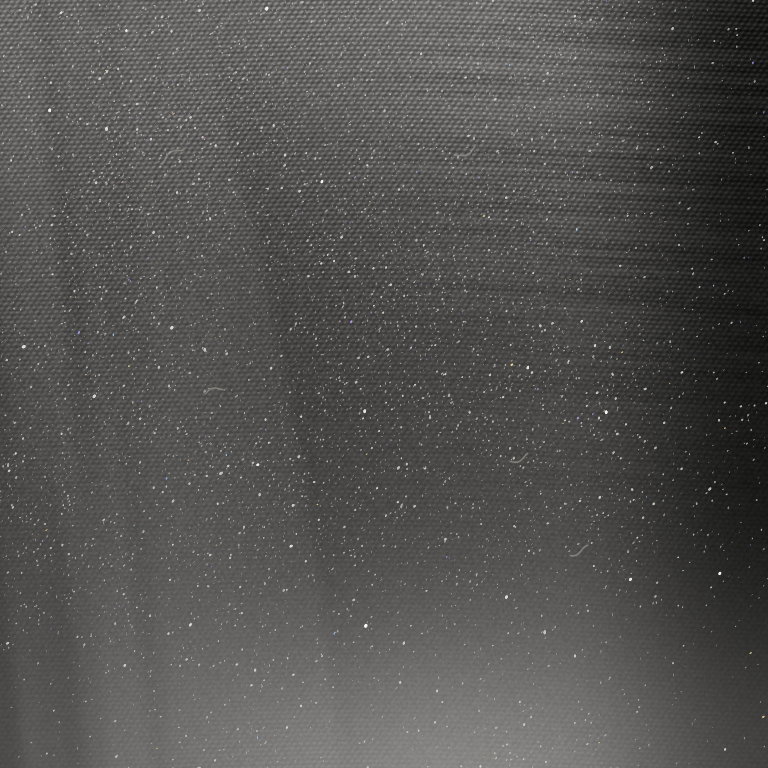
Write a Shadertoy shader that draws this texture.

```glsl
// Dusty dark woven cloth under uneven light, with soft folds running down it.
// A sheared sine weave is lit by broad glows; cellular layers scatter slanted
// glinting specks, and a short loop adds a few curled fibres.

const vec3  CLOTH_TINT   = vec3(1.008, 1.0, 0.982);
const float CLOTH_LEVEL  = 0.278;
const float TOP_GLOW     = 0.165;
const float BOTTOM_GLOW  = 0.270;
const float EDGE_SHADE   = 0.66;
const vec2  WEAVE_COUNT  = vec2(122.0, 168.0);
const float WEAVE_DEPTH  = 0.120;
const float GRAIN_DEPTH  = 0.085;
const float SPECK_ANGLE  = 1.0;
const int   FIBRE_COUNT  = 5;
const float FIBRE_WIDTH  = 0.0009;
const float TAU          = 6.2831853;

vec3 hash3(vec2 p) {
    vec3 q = fract(vec3(p.xyx) * vec3(0.1031, 0.1030, 0.0973));
    q += dot(q, q.yxz + 33.33);
    return fract((q.xxy + q.yzz) * q.zyx);
}

float valueNoise(vec2 p) {
    vec2 i = floor(p), f = fract(p);
    f = f * f * (3.0 - 2.0 * f);
    float low  = mix(hash3(i).x, hash3(i + vec2(1, 0)).x, f.x);
    float high = mix(hash3(i + vec2(0, 1)).x, hash3(i + vec2(1, 1)).x, f.x);
    return mix(low, high, f.y);
}

mat2 rotation(float a) {
    return mat2(cos(a), -sin(a), sin(a), cos(a));
}

float glow(vec2 p, vec2 centre, vec2 spread) {
    vec2 d = (p - centre) / spread;
    return exp(-dot(d, d));
}

// Broad light, the central crease and the streaked folds at the left
float clothLight(vec2 p) {
    float drop = 1.0 - p.y;
    float light = CLOTH_LEVEL;
    light += TOP_GLOW * glow(p, vec2(0.60, 1.02), vec2(0.36, 0.27));
    light += 0.10 * glow(p, vec2(0.05, 0.98), vec2(0.28, 0.28));
    light += BOTTOM_GLOW * glow(p, vec2(0.57, -0.05), vec2(0.46, 0.25));
    light += 0.05 * glow(p, vec2(0.22, 0.40), vec2(0.14, 0.40));

    float crease = p.x - (0.25 + 0.29 * drop - 0.10 * drop * drop);
    float creaseFade = smoothstep(0.0, 0.2, drop) * (1.0 - 0.5 * drop);
    light -= 0.045 * creaseFade * smoothstep(-0.012, 0.016, crease) * exp(-max(crease, 0.0) / 0.12);

    float across = p.x - 0.10 * drop;
    float streak = valueNoise(vec2(across * 36.0, p.y * 1.5)) - 0.5;
    light += 0.075 * streak * (1.0 - smoothstep(0.05, 0.30, p.x));

    float shade = smoothstep(0.72, 1.0, p.x) * (0.50 + 0.50 * smoothstep(0.02, 0.40, p.y));
    return light * (1.0 - EDGE_SHADE * shade);
}

// Slanted weave with bowed rows, plus uneven bright threads at upper right
float weave(vec2 p) {
    vec2 w = p;
    w.y += 0.05 * (p.x - 0.45) * (p.x - 0.45) + 0.002 * sin(p.x * 9.0);
    w *= WEAVE_COUNT;
    float row = sin(TAU * w.y);
    float knot = sin(TAU * (w.x - 0.5 * w.y));
    float threads = valueNoise(vec2(p.x * 5.0, w.y * 0.8)) - 0.5;
    float upper = smoothstep(0.15, 0.95, p.y);
    float strength = mix(0.14, 1.0, upper) * mix(0.7, 1.2, valueNoise(p * 7.0));
    float threadMask = upper * smoothstep(0.3, 0.8, p.x);
    return strength * (0.50 * row + 0.48 * knot + 0.25 * row * knot) + 0.8 * threads * threadMask;
}

// One slanted speck per occupied cell: tint in rgb, coverage in a
vec4 specks(vec2 p, float cells, float density, float size, float turn, float colourShare) {
    vec2 g = rotation(turn) * p * cells + 17.0 * turn;
    vec2 id = floor(g);
    vec3 place = hash3(id), look = hash3(id + 71.3);
    vec2 d = rotation(SPECK_ANGLE - turn + 1.1 * (look.x - 0.5)) * (fract(g) - 0.25 - 0.5 * place.xy) / cells;
    d.y /= mix(0.35, 0.8, look.y);
    float radius = size * mix(0.55, 1.0, look.z);
    float soft = 0.6 / iResolution.y;
    float cover = 1.0 - smoothstep(radius - soft, radius + soft, length(d));
    cover *= step(place.z, density) * mix(0.40, 1.0, look.y * look.y);
    vec3 hue = 0.78 + 0.22 * cos(TAU * (look.x * 0.7 + vec3(0.0, 0.12, 0.40)));
    vec3 tint = mix(vec3(0.86, 0.86, 0.84), hue, step(look.z, colourShare));
    return vec4(tint, cover);
}

// Thin curled lint, placed by index
float fibres(vec2 p) {
    float cover = 0.0;
    for (int i = 0; i < FIBRE_COUNT; i++) {
        vec3 h = hash3(vec2(float(i) * 37.1 + 3.0, 19.7 + float(i) * 11.3));
        vec2 q = rotation(0.2 + 0.5 * h.z) * (p - 0.06 - 0.75 * h.xy);
        float halfLength = mix(0.012, 0.023, h.z);
        float bend = abs(q.y - 0.0035 * sin(q.x * 170.0 + TAU * h.x));
        float soft = 0.8 / iResolution.y;
        float line = 1.0 - smoothstep(FIBRE_WIDTH - soft, FIBRE_WIDTH + soft, bend * 0.85);
        cover = max(cover, line * (1.0 - smoothstep(halfLength * 0.8, halfLength, abs(q.x))));
    }
    return cover;
}

void mainImage(out vec4 fragColor, in vec2 fragCoord) {
    vec2 p = fragCoord / iResolution.y;
    float light = clothLight(p);
    float grain = valueNoise(rotation(0.6) * p * vec2(470.0, 330.0)) - 0.5;
    float grainDepth = GRAIN_DEPTH * mix(0.35, 1.0, smoothstep(0.0, 0.7, p.y));
    float value = light + (WEAVE_DEPTH * weave(p) + grainDepth * grain) * (0.30 + 1.9 * light);
    vec3 colour = value * CLOTH_TINT;

    // Dust thins towards the right edge and the bottom, and gathers in patches
    float dust = (1.0 - 0.8 * smoothstep(0.65, 1.0, p.x)) * mix(0.25, 1.0, smoothstep(0.05, 0.40, p.y));
    dust *= 0.45 + 1.1 * valueNoise(p * 6.0 + 4.0);
    vec4 fine   = specks(p, 150.0, 0.34 * dust, 0.0015, 0.35, 0.04);
    vec4 medium = specks(p, 88.0, 0.30 * dust, 0.0021, 0.90, 0.06);
    vec4 large  = specks(p, 26.0, 0.18 * (0.3 + dust), 0.0029, 0.15, 0.28);
    colour = mix(colour, fine.rgb, 0.75 * fine.a);
    colour = mix(colour, medium.rgb, 0.90 * medium.a);
    colour = mix(colour, large.rgb * 1.15, large.a);
    colour = mix(colour, vec3(0.62, 0.61, 0.57), 0.7 * fibres(p));
    fragColor = vec4(clamp(colour, 0.0, 1.0), 1.0);
}
```
